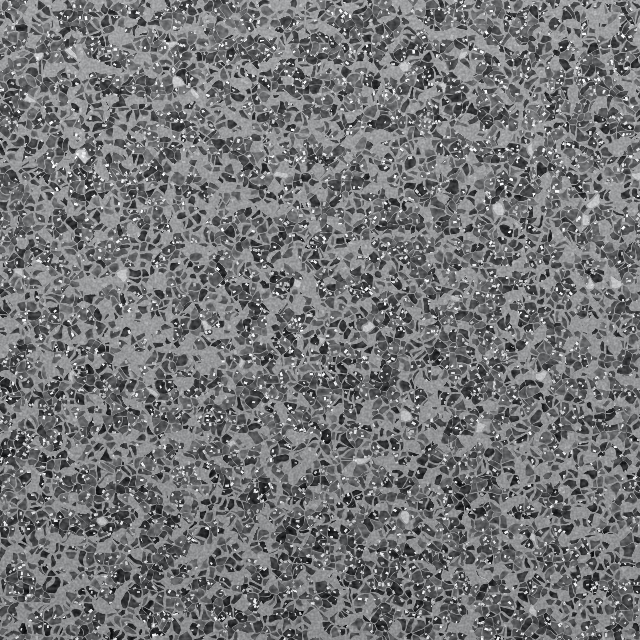
Write a Shadertoy shader that draws this texture.

```glsl
// Speckled grey stone: dark angular chips set in a pale paste, with bright glints.
// Chips are warped Voronoi cells shrunk from their borders; a ridged gradient
// noise thickens the paste into a network, and rotated flakes add the sparkle.

const float CHIP_SCALE    = 74.0;   // chips across the canvas
const float NETWORK_SCALE = 19.0;   // paste network across the canvas
const float GLINT_SCALE   = 165.0;  // glint slots across the canvas
const float GLINT_SHARE   = 0.27;   // filled slots inside chip clusters
const float CHIP_DARK     = 0.16;
const float CHIP_LIGHT    = 0.43;
const float PASTE_TONE    = 0.595;
const float PALE_TONE     = 0.76;
const float PALE_SHARE    = 0.008;  // rare chips of pale mineral
const float THIN_GAP      = 0.045;  // paste between clustered chips, in cells
const float THICK_GAP     = 0.19;   // paste along the network, in cells
const float LIGHT_FALL    = 0.07;   // brightness change from bottom to top
const vec3  COOL_TINT     = vec3(-0.004, 0.0, 0.007);

vec2 hash2(vec2 p) {
    vec3 q = fract(p.xyx * vec3(0.1031, 0.1030, 0.0973));
    q += dot(q, q.yzx + 33.33);
    return fract((q.xx + q.yz) * q.zy);
}

vec2 gradientAt(vec2 cell) {
    float angle = 6.2832 * hash2(cell + 17.0).x;
    return vec2(cos(angle), sin(angle));
}

float gradientNoise(vec2 p) {
    vec2 i = floor(p), f = fract(p);
    vec2 u = f * f * f * (f * (f * 6.0 - 15.0) + 10.0);
    vec2 e = vec2(1.0, 0.0);
    float bottom = mix(dot(gradientAt(i), f),
                       dot(gradientAt(i + e.xy), f - e.xy), u.x);
    float top = mix(dot(gradientAt(i + e.yx), f - e.yx),
                    dot(gradientAt(i + e.xx), f - e.xx), u.x);
    return mix(bottom, top, u.y);
}

// Returns the distance to the cell border, and the cell itself in yz.
vec3 voronoiBorder(vec2 p) {
    vec2 base = floor(p), f = fract(p);
    vec2 nearestCell = vec2(0.0), nearest = vec2(8.0);
    for (int y = -1; y <= 1; y++)
    for (int x = -1; x <= 1; x++) {
        vec2 cell = vec2(x, y);
        vec2 toSeed = cell + hash2(base + cell) - f;
        if (dot(toSeed, toSeed) < dot(nearest, nearest)) {
            nearest = toSeed;
            nearestCell = cell;
        }
    }
    float border = 8.0;
    for (int y = -2; y <= 2; y++)
    for (int x = -2; x <= 2; x++) {
        vec2 cell = nearestCell + vec2(x, y);
        vec2 toSeed = cell + hash2(base + cell) - f;
        vec2 across = toSeed - nearest;
        if (dot(across, across) > 0.0001)
            border = min(border, dot(0.5 * (toSeed + nearest), normalize(across)));
    }
    return vec3(border, base + nearestCell);
}

// Coverage of small rotated flakes; y holds the brightness of the flake.
vec2 glints(vec2 p, float share, float softness) {
    vec2 result = vec2(0.0);
    vec2 base = floor(p);
    for (int y = -1; y <= 1; y++)
    for (int x = -1; x <= 1; x++) {
        vec2 cell = base + vec2(x, y);
        vec2 pick = hash2(cell + 311.0), look = hash2(cell + 523.0);
        if (pick.x > share) continue;
        vec2 d = p - cell - 0.15 - 0.7 * hash2(cell + 97.0);
        float c = cos(6.2832 * look.x), s = sin(6.2832 * look.x);
        d = abs(mat2(c, -s, s, c) * d);
        vec2 halfSize = mix(0.2, 0.42, look.y) * vec2(1.25, 0.8);
        float edge = max(d.x - halfSize.x, d.y - halfSize.y);
        float cover = 1.0 - smoothstep(-softness, softness, edge);
        if (cover > result.x) result = vec2(cover, mix(0.68, 1.0, pick.y));
    }
    return result;
}

void mainImage(out vec4 fragColor, in vec2 fragCoord) {
    vec2 uv = fragCoord / iResolution.y;
    float pixel = 1.0 / iResolution.y;

    // Paste network
    float ridge = 1.0 - smoothstep(0.02, 0.24, abs(gradientNoise(uv * NETWORK_SCALE)));
    float gap = mix(THIN_GAP, THICK_GAP, ridge) + 0.10 * gradientNoise(uv * 62.0 + 9.0);

    // Angular chips
    vec2 warp = vec2(gradientNoise(uv * 48.0 + 3.0), gradientNoise(uv * 48.0 + 41.0));
    vec3 chip = voronoiBorder(uv * CHIP_SCALE + 0.8 * warp);
    vec2 kind = hash2(chip.yz + 71.0);
    float softness = max(0.035, 0.55 * CHIP_SCALE * pixel);
    float chipMask = smoothstep(-softness, softness, chip.x - gap);
    chipMask *= step(mix(0.04, 0.32, ridge), kind.x);

    // Tones with facets in the chips and fine grain in the paste
    float facet = gradientNoise(uv * vec2(120.0, 150.0) + 7.0 * kind);
    float grain = gradientNoise(uv * 290.0 + 5.0);
    float chipTone = mix(CHIP_DARK, CHIP_LIGHT, kind.y) + 0.17 * facet + 0.06 * grain;
    float pasteTone = PASTE_TONE + 0.07 * facet + 0.11 * grain;
    float tone = mix(pasteTone, chipTone, chipMask);

    // Rare pale minerals and bright glints
    float pale = step(1.0 - PALE_SHARE, hash2(chip.yz + 203.0).x);
    tone = mix(tone, PALE_TONE + 0.1 * grain, pale * smoothstep(0.0, 2.0 * softness, chip.x));
    float share = GLINT_SHARE * mix(1.0, 0.25, ridge);
    vec2 glint = glints(uv * GLINT_SCALE, share, max(0.08, 0.5 * GLINT_SCALE * pixel));
    tone = mix(tone, glint.y, glint.x * mix(0.3, 1.0, chipMask));

    // Soft fall of light
    tone += LIGHT_FALL * (uv.y - 0.5) + 0.02 * gradientNoise(uv * 3.0);
    fragColor = vec4(clamp(vec3(tone) + COOL_TINT, 0.0, 1.0), 1.0);
}
```
